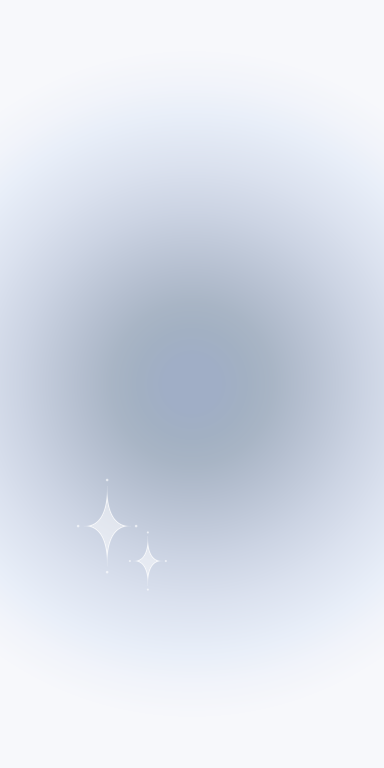
Write a Shadertoy shader that draws this background.

```glsl
// Soft slate-blue radial glow on a pale ground, with two four-pointed sparkles.

#define STOPS 9
#define SPARKLES 2
#define FIRST_SPARKLE vec2(-0.221, -0.370)
#define SPARKLE_STEP vec2(0.106, -0.091)
#define SPARKLE_SHRINK 0.62
#define ARM_REACH vec2(0.060, 0.104)
#define DOT_REACH vec2(0.0755, 0.120)
#define DOT_RADIUS 0.0032
#define RIM_WIDTH 0.0035
#define RIM_ALPHA 0.85
#define CORE_ALPHA 0.48

// Radii are fractions of the canvas width.
const float stopRadius[STOPS] = float[STOPS](
    0.07, 0.145, 0.21, 0.29, 0.45, 0.57, 0.70, 0.78, 0.88);
const vec3 stopColor[STOPS] = vec3[STOPS](
    vec3(0.627, 0.682, 0.776), vec3(0.637, 0.692, 0.763),
    vec3(0.660, 0.709, 0.773), vec3(0.706, 0.746, 0.812),
    vec3(0.798, 0.829, 0.890), vec3(0.858, 0.884, 0.936),
    vec3(0.910, 0.934, 0.974), vec3(0.945, 0.955, 0.980),
    vec3(0.970, 0.973, 0.984));

vec3 radialGlow(float radius) {
    vec3 color = stopColor[0];
    for (int i = 1; i < STOPS; i++) {
        float t = (radius - stopRadius[i - 1]) / (stopRadius[i] - stopRadius[i - 1]);
        color = mix(color, stopColor[i], clamp(t, 0.0, 1.0));
    }
    return color;
}

// Approximate signed distance to a star with concave sides.
float starDistance(vec2 p, vec2 reach) {
    p = abs(p);
    vec2 taper = max(1.0 - sqrt(p.yx / reach.yx), 0.0);
    vec2 gap = p - reach * taper * taper;
    float side = sign(gap.x) * abs(gap.x * gap.y) / max(length(gap), 1e-5);
    vec2 beyond = p - reach;
    return max(side, max(beyond.x, beyond.y));
}

float coverage(float dist, float pixel) {
    return 1.0 - smoothstep(-0.7 * pixel, 0.7 * pixel, dist);
}

// White opacity of one sparkle: translucent core, bright rim, four end dots.
float sparkle(vec2 p, float scale, float pixel) {
    float dist = starDistance(p, ARM_REACH * scale);
    float rim = smoothstep(-RIM_WIDTH, -0.3 * RIM_WIDTH, dist);
    float star = coverage(dist, pixel) * mix(CORE_ALPHA, RIM_ALPHA, rim);

    vec2 q = abs(p);
    vec2 dotPlace = DOT_REACH * scale;
    float dotDist = min(length(q - vec2(dotPlace.x, 0.0)),
                        length(q - vec2(0.0, dotPlace.y)));
    float dots = 0.65 * coverage(dotDist - DOT_RADIUS * sqrt(scale), pixel);
    return max(star, dots);
}

void mainImage(out vec4 fragColor, in vec2 fragCoord) {
    vec2 p = (fragCoord - 0.5 * iResolution.xy) / iResolution.x;
    float pixel = 1.0 / iResolution.x;
    vec3 color = radialGlow(length(p));

    // Sparkles shrink along their row
    for (int i = 0; i < SPARKLES; i++) {
        vec2 center = FIRST_SPARKLE + float(i) * SPARKLE_STEP;
        float scale = pow(SPARKLE_SHRINK, float(i));
        color = mix(color, vec3(1.0), sparkle(p - center, scale, pixel));
    }
    fragColor = vec4(color, 1.0);
}
```
